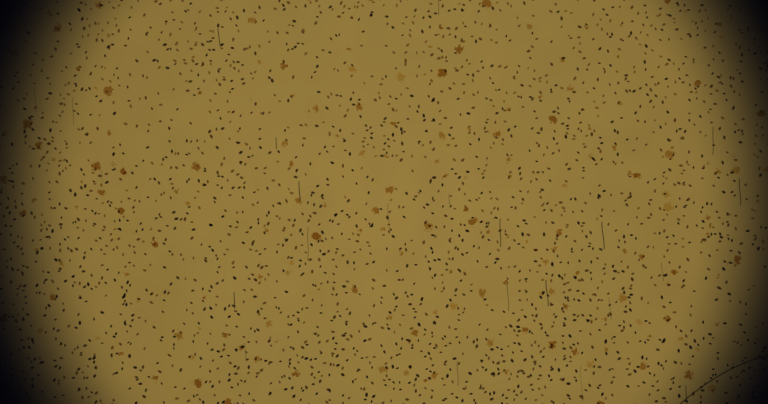
Write a WebGL 2 fragment shader that draws this texture.

```glsl
#version 300 es
precision highp float;
// Backlit ochre field strewn with tiny dark grains, rusty clumps and fine
// upright scratches, closed in by a round dark vignette. Each kind of mark is
// scattered on a jittered grid; marks multiply the light that passes through.
uniform vec2 u_resolution;
out vec4 fragColor;

// Integer hash: cell and seed to three values in 0..1
vec3 hash3(vec2 cell, int seed) {
    uvec3 v = uvec3(ivec3(ivec2(cell), seed)) * 1664525u + 1013904223u;
    v.x += v.y * v.z; v.y += v.z * v.x; v.z += v.x * v.y;
    v ^= v >> 16u;
    v.x += v.y * v.z; v.y += v.z * v.x; v.z += v.x * v.y;
    return vec3(v >> 8u) / 16777216.0;
}

float valueNoise(vec2 p, int seed) {
    vec2 i = floor(p), f = fract(p);
    f = f * f * (3.0 - 2.0 * f);
    return mix(mix(hash3(i, seed).x, hash3(i + vec2(1, 0), seed).x, f.x),
               mix(hash3(i + vec2(0, 1), seed).x, hash3(i + vec2(1, 1), seed).x, f.x), f.y);
}

float fill(float d, float soft) {
    return 1.0 - smoothstep(-soft, soft, d);
}

// Small oval grains, two candidates per cell
vec3 grains(vec2 p, float soft) {
    vec3 light = vec3(1.0);
    vec2 base = floor(p / 0.026);
    for (int k = 0; k < 18; k++) {
        int n = k % 9, seed = 1 + k / 9;
        vec2 cell = base + vec2(n % 3 - 1, n / 3 - 1);
        vec3 place = hash3(cell, seed), look = hash3(cell, seed + 10);
        vec2 centre = (cell + place.xy) * 0.026;
        float density = 0.32 + 0.58 * valueNoise(centre * 9.0, 30) - 0.12 * centre.y;
        if (place.z > density) continue;
        float a = look.x * 6.2832, size = mix(0.0022, 0.0038, look.y * look.y);
        vec2 q = mat2(cos(a), sin(a), -sin(a), cos(a)) * (p - centre);
        float d = length(q * vec2(0.8, 1.25)) - size;
        // Lower grains are darker and greyer, upper ones browner and paler
        float pale = clamp(look.z * 0.85 + 0.3 * (centre.y - 0.4), 0.0, 1.0);
        vec3 tint = mix(vec3(0.22, 0.21, 0.26), vec3(0.78, 0.68, 0.54), pale);
        light *= mix(vec3(1.0), tint, fill(d, soft));
    }
    return light;
}

// Larger translucent clumps with ragged outlines
vec3 clumps(vec2 p) {
    vec3 light = vec3(1.0);
    vec2 base = floor(p / 0.065);
    float ragged = valueNoise(p * 190.0, 40) - 0.5;
    for (int n = 0; n < 9; n++) {
        vec2 cell = base + vec2(n % 3 - 1, n / 3 - 1);
        vec3 place = hash3(cell, 41), look = hash3(cell, 42);
        if (place.z > 0.42) continue;
        vec2 q = p - (cell + place.xy) * 0.065;
        float d = length(q) - mix(0.003, 0.011, look.x * look.x) + ragged * 0.009;
        vec3 tint = mix(vec3(0.74, 0.56, 0.3), vec3(0.94, 0.87, 0.68), look.y);
        light *= mix(vec3(1.0), tint, fill(d, 0.0035));
    }
    return light;
}

// Thin, nearly upright scratches
float scratches(vec2 p, float soft) {
    float light = 1.0;
    vec2 base = floor(p / 0.14);
    for (int n = 0; n < 9; n++) {
        vec2 cell = base + vec2(n % 3 - 1, n / 3 - 1);
        vec3 place = hash3(cell, 51), look = hash3(cell, 52);
        if (place.z > 0.24) continue;
        vec2 q = p - (cell + place.xy) * 0.14;
        q.x += q.y * (look.x - 0.5) * 0.12 + 0.0015 * sin(q.y * 70.0);
        q.y -= clamp(q.y, -0.01 - 0.035 * look.y, 0.01 + 0.035 * look.y);
        light *= 1.0 - mix(0.15, 0.6, look.z) * fill(length(q) - 0.0007, soft);
    }
    return light;
}

void main() {
    vec2 p = gl_FragCoord.xy / u_resolution.y;
    float width = u_resolution.x / u_resolution.y;
    float soft = max(1.0 / u_resolution.y, 0.002);

    // Lit ground with faint mottling
    float r = length(p - vec2(width * 0.5 + 0.012, 0.5));
    vec3 colour = vec3(0.585, 0.483, 0.238) * (1.0 - 0.13 * r * r);
    colour *= 0.985 + 0.03 * valueNoise(p * 14.0, 60);

    colour *= grains(p, soft) * clumps(p) * scratches(p, soft);

    // Curved hair in the lower right corner
    float x = width - p.x;
    float hair = abs(p.y - 0.12 + 0.233 * x + 1.47 * x * x);
    hair /= length(vec2(1.0, 0.233 + 2.94 * x));
    colour *= 1.0 - 0.6 * fill(hair - 0.0012, soft);

    // Round vignette falling to blue black
    float open = 1.0 - smoothstep(0.76, 1.08, r);
    fragColor = vec4(mix(vec3(0.012, 0.012, 0.035), colour, open), 1.0);
}
```
